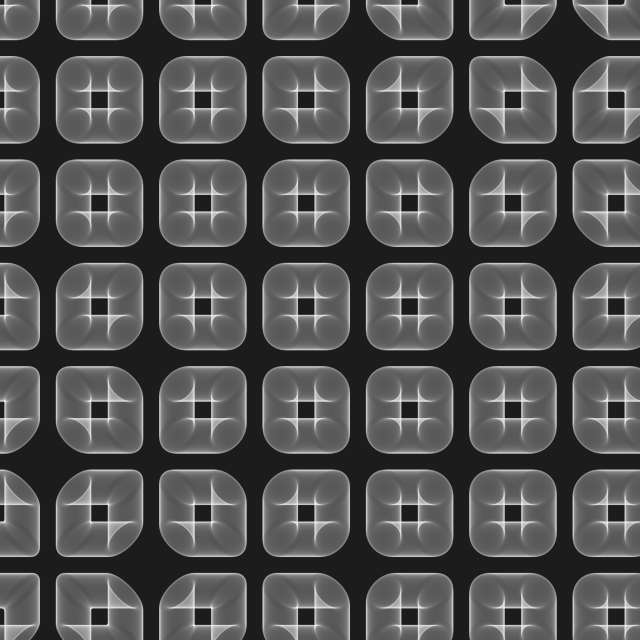
Give the GLSL for this pattern, as a three.js fragment shader.

```glsl
varying vec2 vUv;

const float TAU = 6.2831853;
const int STROKES = 192;

float roundedSquare(vec2 p, float halfSide, float radius) {
  vec2 q = abs(p) - halfSide + radius;
  return length(max(q, 0.0)) + min(max(q.x, q.y), 0.0) - radius;
}

// Average coverage of a square outline swept along a Lissajous ellipse
float sweptOutline(vec2 p, float phase) {
  float coverage = 0.0;
  for (int i = 0; i < STROKES; i++) {
    float t = TAU * float(i) / float(STROKES);
    vec2 center = 0.0271 * cos(vec2(t, t + phase));
    float edge = abs(roundedSquare(p - center, 0.0406, 0.008));
    coverage += 1.0 - smoothstep(0.0, 0.0017, edge);
  }
  return coverage / float(STROKES);
}

void main() {
  // Square grid, a little over six cells each way
  float spacing = 0.1615;
  vec2 grid = (vUv - vec2(0.4785, 0.521)) / spacing + 0.5;
  vec2 cell = floor(grid);
  vec2 local = (fract(grid) - 0.5) * spacing;

  // Phase drifts across diagonals, flipping the tilt at each step
  float diagonal = cell.x + cell.y;
  float phase = TAU * 0.25 + diagonal * (TAU * 0.5 + 0.18);

  // Translucent white strokes build up over the dark ground
  float light = 1.0 - exp(-15.5 * sweptOutline(local, phase));
  gl_FragColor = vec4(vec3(mix(0.11, 1.0, light)), 1.0);
}
```
